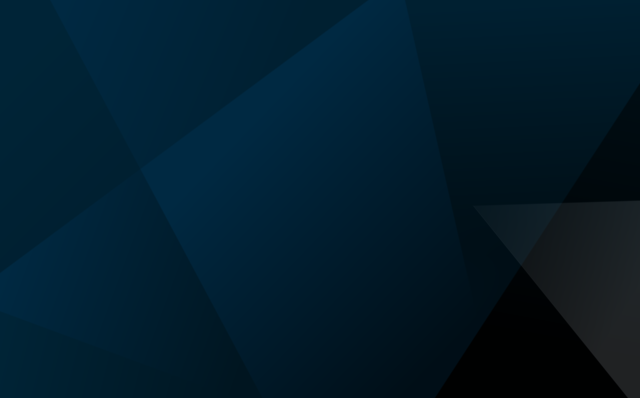
A Shadertoy shader for this background:

```glsl
// Layout space: height 1, width ASPECT
const float ASPECT = 1.607;

// Straight folds, each running from A to B
const vec2 STEEP_A  = vec2(0.126, 1.000), STEEP_B  = vec2(0.659, 0.000);
const vec2 RISING_A = vec2(0.000, 0.314), RISING_B = vec2(0.925, 1.000);
const vec2 RIGHT_A  = vec2(1.017, 1.000), RIGHT_B  = vec2(1.192, 0.226);
const vec2 SHADOW_A = vec2(1.092, 0.000), SHADOW_B = vec2(1.607, 0.791);
const vec2 LOW_A    = vec2(0.000, 0.218), LOW_B    = vec2(0.544, 0.017);

// Pale glass wedge
const vec2 WEDGE_TIP = vec2(1.188, 0.483);
const vec2 WEDGE_TOP = vec2(1.607, 0.496);
const vec2 WEDGE_LOW = vec2(1.577, 0.000);
const vec3 WEDGE_COLOR = vec3(0.92, 0.97, 1.0);
const float WEDGE_MIN = 0.030, WEDGE_MAX = 0.135;
const float RIM_WIDTH = 0.003, RIM_GAIN = 0.025;

// Palette
const vec3 BRIGHT_BLUE = vec3(0.000, 0.160, 0.258);
const vec3 DEEP_BLUE   = vec3(0.000, 0.142, 0.215);
const vec3 MID_BLUE    = vec3(0.000, 0.124, 0.192);
const vec3 DUSK_BLUE   = vec3(0.000, 0.083, 0.125);
const vec3 NIGHT_BLUE  = vec3(0.000, 0.056, 0.090);
const vec3 ABYSS       = vec3(0.000, 0.050, 0.075);
const vec3 BLACK       = vec3(0.000, 0.002, 0.004);

// Signed distance to a line, positive on the left of a -> b
float side(vec2 p, vec2 a, vec2 b) {
    vec2 d = normalize(b - a);
    return d.x * (p.y - a.y) - d.y * (p.x - a.x);
}

// Antialiased half plane on the left of a -> b
float halfPlane(vec2 p, vec2 a, vec2 b) {
    float pixel = 1.0 / iResolution.y;
    return smoothstep(-pixel, pixel, side(p, a, b));
}

// Progress from a to b, clamped to 0..1
float ramp(vec2 p, vec2 a, vec2 b) {
    vec2 d = b - a;
    return clamp(dot(p - a, d) / dot(d, d), 0.0, 1.0);
}

vec3 leftPanels(vec2 p, float belowRising) {
    vec3 upper = mix(DEEP_BLUE, MID_BLUE, ramp(p, vec2(0.05, 0.85), vec2(0.33, 0.57)));
    vec3 middle = mix(BRIGHT_BLUE, DUSK_BLUE, ramp(p, vec2(0.0, 0.27), vec2(0.60, 0.05)));
    vec3 lower = mix(DEEP_BLUE, DUSK_BLUE, ramp(p, vec2(0.0, 0.15), vec2(0.60, 0.0)));
    vec3 below = mix(lower, middle, halfPlane(p, LOW_A, LOW_B));
    return mix(upper, below, belowRising);
}

vec3 centrePanels(vec2 p, float belowRising) {
    vec3 upper = mix(BRIGHT_BLUE, MID_BLUE, ramp(p, vec2(0.17, 1.0), vec2(0.70, 0.78)));
    vec3 sheet = mix(BRIGHT_BLUE, NIGHT_BLUE, ramp(p, vec2(0.66, 0.72), vec2(1.20, 0.20)));
    return mix(upper, sheet, belowRising);
}

void mainImage(out vec4 fragColor, in vec2 fragCoord) {
    vec2 p = fragCoord / iResolution.xy * vec2(ASPECT, 1.0);

    // Blue panels split by the steep and rising folds
    float belowRising = 1.0 - halfPlane(p, RISING_A, RISING_B);
    float rightOfSteep = halfPlane(p, STEEP_A, STEEP_B);
    vec3 color = mix(leftPanels(p, belowRising), centrePanels(p, belowRising), rightOfSteep);

    // Right panel, its fold dissolving toward the bottom
    vec3 rightColor = mix(MID_BLUE, ABYSS, ramp(p, vec2(1.25, 0.98), vec2(1.28, 0.36)));
    float rightMask = halfPlane(p, RIGHT_A, RIGHT_B) * smoothstep(0.15, 0.50, p.y);
    color = mix(color, rightColor, rightMask);

    // Dark corner
    vec3 shadow = mix(ABYSS, BLACK, ramp(p, vec2(1.60, 0.76), vec2(1.48, 0.12)));
    color = mix(color, shadow, 1.0 - halfPlane(p, SHADOW_A, SHADOW_B));

    // Translucent wedge with a faint rim on its slanted edge
    float wedge = halfPlane(p, WEDGE_TOP, WEDGE_TIP) * halfPlane(p, WEDGE_TIP, WEDGE_LOW);
    float veil = mix(WEDGE_MIN, WEDGE_MAX, ramp(p, WEDGE_TIP, vec2(1.58, 0.24)));
    float rim = 1.0 - smoothstep(0.0, RIM_WIDTH, abs(side(p, WEDGE_TIP, WEDGE_LOW)));
    color = mix(color, WEDGE_COLOR, wedge * (veil + RIM_GAIN * rim));

    fragColor = vec4(color, 1.0);
}
```
